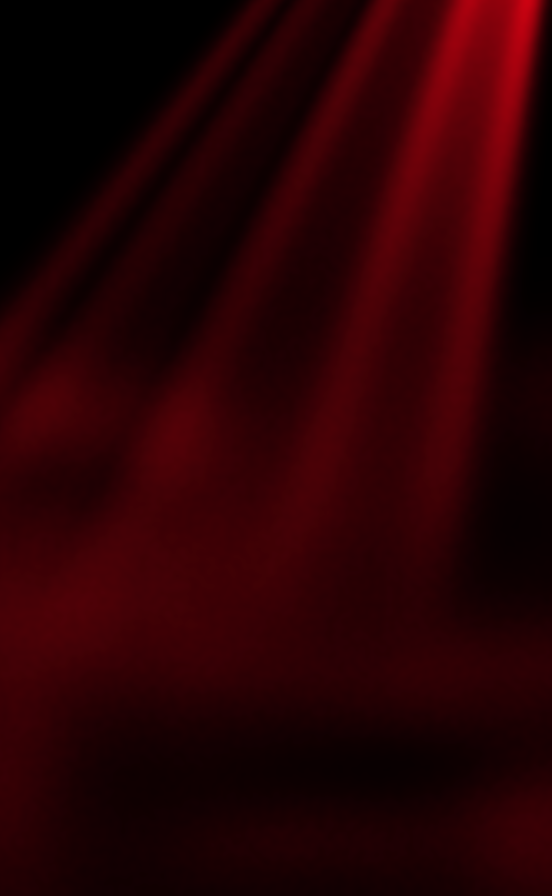
Reproduce this background procedurally as a WebGL 1 fragment shader.

```glsl
precision highp float;
// Dark red light shafts fanning down from the upper right into drifting smoke.
uniform vec2 u_resolution;

// Positions are fractions of the canvas, origin at the lower left.
const vec2 LIGHT_SOURCE = vec2(1.112, 1.512);
const vec3 RED_TINT = vec3(1.0, 0.008, 0.085);
const float VEIL_STRENGTH = 0.10;
const float VEIL_DECAY = 1.1;
const float GAP_DEPTH = 0.45;
const float SMOKE_AMBIENT = 0.065;
const float SMOKE_VARIATION = 0.40;
const vec2 SMOKE_SCALE = vec2(3.2, 5.2);
const float TEXTURE_STRENGTH = 0.018;
const vec2 TEXTURE_SCALE = vec2(56.0, 91.0);

float hash(vec2 p) {
  vec3 q = fract(vec3(p.xyx) * 0.1031);
  q += dot(q, q.yzx + 33.33);
  return fract((q.x + q.y) * q.z);
}

vec2 gradient(vec2 cell) {
  float angle = 6.2832 * hash(cell);
  return vec2(cos(angle), sin(angle));
}

float gradientNoise(vec2 p) {
  vec2 i = floor(p);
  vec2 f = fract(p);
  vec2 u = f * f * f * (f * (f * 6.0 - 15.0) + 10.0);
  vec2 e = vec2(1.0, 0.0);
  float low = mix(dot(gradient(i), f), dot(gradient(i + e), f - e), u.x);
  float high = mix(dot(gradient(i + e.yx), f - e.yx),
                   dot(gradient(i + e.xx), f - e.xx), u.x);
  return mix(low, high, u.y);
}

float fbm(vec2 p) {
  float sum = 0.0;
  float amplitude = 0.6;
  for (int octave = 0; octave < 4; octave++) {
    sum += amplitude * gradientNoise(p);
    p = p * 2.0 + 7.3;
    amplitude *= 0.5;
  }
  return sum;
}

// Soft elliptical glow.
float glow(vec2 p, vec2 center, vec2 radius) {
  vec2 d = (p - center) / radius;
  return exp(-dot(d, d));
}

// Soft shaft around one slope of the fan, fading with depth below the top.
float beam(float slope, float center, float width, float depth, float decay) {
  float d = (slope - center) / width;
  return exp(-d * d - depth * decay);
}

float lightShafts(vec2 p) {
  float depth = 1.0 - p.y;
  float slope = (LIGHT_SOURCE.x - p.x) / (LIGHT_SOURCE.y - p.y);

  // Narrow shafts, from left to right.
  float light = 0.12 * beam(slope, 1.243, 0.055, depth, 0.6);
  light += 0.09 * beam(slope, 1.070, 0.060, depth, 0.8);
  light += 0.24 * beam(slope, 0.800, 0.060, depth, 2.1);
  light += 0.36 * beam(slope, 0.522, 0.062, depth, 2.2);
  light += 0.46 * beam(slope, 0.297, 0.056, depth, 2.4);

  // Wide fills that dissolve quickly below the top edge.
  light += 0.44 * beam(slope, 0.400, 0.125, depth, 4.0);
  light += 0.12 * beam(slope, 0.660, 0.120, depth, 4.0);

  // Faint veil filling the whole fan, with thin dark gaps.
  light += VEIL_STRENGTH * exp(-depth * VEIL_DECAY);
  light *= 1.0 - GAP_DEPTH * beam(slope, 1.148, 0.028, depth, 0.0);
  light *= 1.0 - GAP_DEPTH * beam(slope, 0.890, 0.030, depth, 0.0);
  float fan = smoothstep(0.17, 0.28, slope) * (1.0 - smoothstep(1.22, 1.38, slope));
  return light * fan * (1.0 - smoothstep(0.50, 0.80, depth));
}

float smoke(vec2 p) {
  float haze = SMOKE_AMBIENT * (1.0 - smoothstep(0.46, 0.68, p.y));

  // Upper wisps.
  haze += 0.11 * glow(p, vec2(0.11, 0.54), vec2(0.16, 0.055));
  haze += 0.09 * glow(p, vec2(0.34, 0.51), vec2(0.10, 0.060));
  haze += 0.05 * glow(p, vec2(0.00, 0.60), vec2(0.14, 0.06));
  haze += 0.07 * glow(p, vec2(1.00, 0.56), vec2(0.10, 0.08));

  // Main bank with a darker gap above it.
  haze += 0.055 * glow(p, vec2(0.42, 0.43), vec2(0.30, 0.12));
  haze += 0.16 * glow(p, vec2(0.17, 0.32), vec2(0.36, 0.10));
  haze -= 0.035 * glow(p, vec2(0.12, 0.46), vec2(0.16, 0.035));

  // Lower bank and edge glows.
  haze += 0.09 * glow(p, vec2(0.72, 0.245), vec2(0.36, 0.055));
  haze += 0.06 * glow(p, vec2(1.00, 0.26), vec2(0.20, 0.06));
  haze += 0.14 * glow(p, vec2(0.00, 0.16), vec2(0.12, 0.17));
  haze += 0.15 * glow(p, vec2(1.00, 0.07), vec2(0.16, 0.08));
  haze += 0.07 * glow(p, vec2(0.55, 0.06), vec2(0.25, 0.04));

  // Dark hollows.
  haze -= 0.04 * glow(p, vec2(0.74, 0.145), vec2(0.30, 0.04));
  haze -= 0.04 * glow(p, vec2(0.92, 0.42), vec2(0.16, 0.10));
  return max(haze, 0.0) * (1.0 + SMOKE_VARIATION * fbm(p * SMOKE_SCALE));
}

void main() {
  vec2 p = gl_FragCoord.xy / u_resolution;
  float brightness = lightShafts(p) + smoke(p);
  float visible = smoothstep(0.0, 0.12, brightness);
  brightness += TEXTURE_STRENGTH * visible * gradientNoise(p * TEXTURE_SCALE);
  gl_FragColor = vec4(clamp(brightness, 0.0, 1.0) * RED_TINT, 1.0);
}
```
